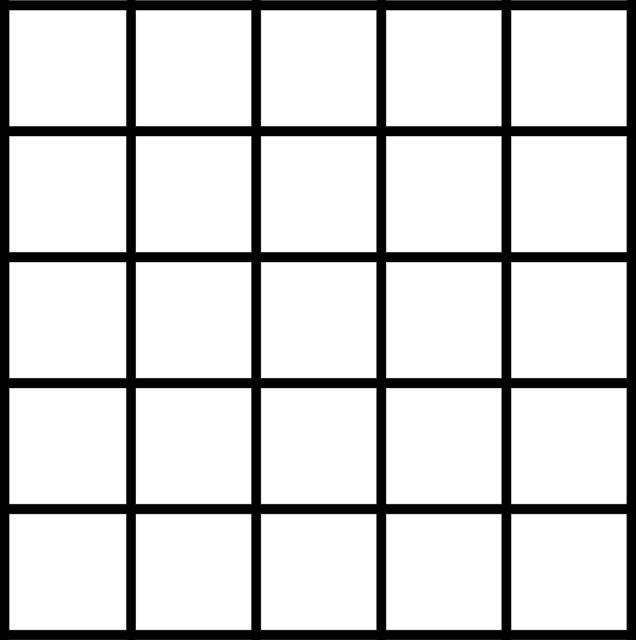
Reproduce this pattern procedurally as a Shadertoy shader.

```glsl
// A five by five grid of white cells ruled by heavy black bars, framed at the
// canvas edges. Each axis finds its nearest bar by rounding to the pitch, and
// the two signed distances join as a union; the first column is a touch wider.

#define PITCH vec2(0.19671, 0.19681)        // bar spacing, share of canvas
#define FIRST_BAR vec2(0.00935, 0.00781)    // centre of the left and bottom bars
#define BAR_WIDTH vec2(0.01520, 0.01562)    // bar thickness, share of canvas
#define CELLS 5.0                           // cells across and down
#define LEFT_SHIFT 0.0023                   // outward nudge of the left bar
#define EDGE_SOFTNESS 0.00196               // edge blend, share of height
#define INK vec3(0.004)
#define PAPER vec3(1.0)

// Signed distance to the nearest bar on each axis, in shares of the canvas.
vec2 barDistance(vec2 uv) {
    vec2 index = clamp(round((uv - FIRST_BAR) / PITCH), 0.0, CELLS);
    vec2 centre = FIRST_BAR + index * PITCH;
    if (index.x < 0.5) centre.x -= LEFT_SHIFT;
    return abs(uv - centre) - 0.5 * BAR_WIDTH;
}

void mainImage(out vec4 fragColor, in vec2 fragCoord) {
    vec2 uv = fragCoord / iResolution.xy;

    // Bring both axes to shares of the height so edges blend equally.
    vec2 aspect = vec2(iResolution.x / iResolution.y, 1.0);
    vec2 bars = barDistance(uv) * aspect;
    float grid = min(bars.x, bars.y);

    // Linear coverage across the edge, never thinner than one pixel.
    float blend = max(EDGE_SOFTNESS, 1.0 / iResolution.y);
    float coverage = clamp(0.5 - grid / blend, 0.0, 1.0);

    fragColor = vec4(mix(PAPER, INK, coverage), 1.0);
}
```
